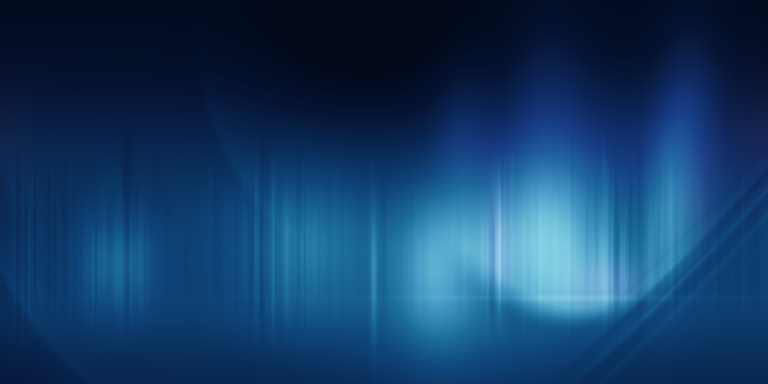
A WebGL 2 fragment shader for this background:

```glsl
#version 300 es
precision highp float;

uniform vec2 u_resolution;
out vec4 fragColor;

// Tone ramp from night blue to pale cyan
const vec3 RAMP[8] = vec3[8](
    vec3(0.005, 0.03, 0.09), vec3(0.02, 0.075, 0.20),
    vec3(0.035, 0.17, 0.34), vec3(0.06, 0.28, 0.49),
    vec3(0.11, 0.43, 0.61), vec3(0.26, 0.60, 0.76),
    vec3(0.47, 0.78, 0.87), vec3(0.64, 0.90, 0.95));

// Glows: centre and radii as fractions of the canvas, then strengths in ramp steps
const int GLOWS = 12;
const vec4 GLOW_SHAPE[GLOWS] = vec4[GLOWS](
    vec4(0.405, 0.36, 0.09, 0.20), vec4(0.575, 0.31, 0.065, 0.20),
    vec4(0.710, 0.40, 0.070, 0.25), vec4(0.790, 0.25, 0.07, 0.12),
    vec4(0.875, 0.46, 0.035, 0.25), vec4(0.900, 0.76, 0.04, 0.22),
    vec4(0.600, 0.66, 0.035, 0.20), vec4(0.715, 0.80, 0.05, 0.20),
    vec4(0.155, 0.31, 0.050, 0.12), vec4(0.480, 0.85, 0.14, 0.20),
    vec4(0.710, 0.35, 0.130, 0.20), vec4(0.780, 0.62, 0.16, 0.20));
const float GLOW_STRENGTH[GLOWS] = float[GLOWS](
    1.5, 2.4, 1.9, 1.0, 1.6, 1.0, 0.7, 0.7, 1.2, -0.7, 1.4, 0.5);

const vec2 BOWL_BOTTOM = vec2(1.5, 0.172);
const float BOWL_CURVE = 1.7;
const float RIM_STRENGTH = 0.7;
const float STREAK_STRENGTH = 0.55;
const float BAND_FREQUENCY = 120.0;
const float HORIZON = 0.224;
const vec3 VIOLET_SHIFT = vec3(0.03, -0.03, 0.04);
const vec3 PINK_SHIFT = vec3(0.10, 0.0, 0.04);

float hash(float n) {
    return fract(sin(n * 127.1) * 4375.85);
}

float noise(float x) {
    float cell = floor(x);
    float t = fract(x);
    return mix(hash(cell), hash(cell + 1.0), t * t * (3.0 - 2.0 * t));
}

float bell(float d, float width) {
    return exp(-d * d / (width * width));
}

float blob(vec2 p, vec2 centre, vec2 radius) {
    vec2 d = (p - centre) / radius;
    return exp(-dot(d, d));
}

vec3 ramp(float level) {
    level = clamp(level, 0.0, 6.99);
    int i = int(level);
    return mix(RAMP[i], RAMP[i + 1], fract(level));
}

// Sparse light and dark vertical lines, each layer finer with its own ragged top
float streaks(vec2 p) {
    float sum = 0.0;
    float frequency = 30.0;
    for (int i = 0; i < 3; i++) {
        float x = p.x * frequency + float(i) * 37.0;
        float top = mix(0.45, 0.72, noise(x * 0.5 + 11.0));
        float foot = mix(0.12, 0.25, noise(x * 0.5 + 71.0));
        float span = smoothstep(top, top - 0.15, p.y) * smoothstep(foot - 0.08, foot + 0.1, p.y);
        float n = noise(x);
        sum += (smoothstep(0.55, 1.0, n) - smoothstep(0.45, 0.0, n)) * span * 0.5;
        frequency *= 2.1;
    }
    // Patches where the lines gather
    float patches = bell(p.x - 0.72, 0.08) + bell(p.x - 0.30, 0.07) + bell(p.x - 1.31, 0.08)
                  + bell(p.x - 1.63, 0.10) + 0.5 * bell(p.x - 0.06, 0.1);
    return sum * (0.3 + 0.9 * patches);
}

// Thin arc with a soft falloff on its inner side
float arc(vec2 p, vec2 centre, float radius) {
    float inward = radius - length(p - centre);
    return 0.4 * bell(inward, 0.012) + smoothstep(-0.015, 0.015, inward) * exp(-max(inward, 0.0) * 9.0);
}

void main() {
    vec2 uv = gl_FragCoord.xy / u_resolution;
    vec2 p = uv * vec2(2.0, 1.0);

    // Vertical base gradient, darkest toward the left edge and the bottom
    float level = 0.35 + 2.3 * smoothstep(1.0, 0.34, uv.y) - 0.9 * smoothstep(0.22, -0.03, uv.y);
    level += 0.7 * blob(uv, vec2(0.61, 0.08), vec2(0.16, 0.17));
    level -= 0.55 * bell(uv.x, 0.1) * smoothstep(0.65, 0.4, uv.y);

    // Glows, cut off beneath the bright bowl on the right
    float bowlOffset = p.x - BOWL_BOTTOM.x;
    float aboveBowl = p.y - BOWL_BOTTOM.y - BOWL_CURVE * bowlOffset * bowlOffset;
    float softness = mix(0.07, 0.035, smoothstep(1.2, 1.5, p.x));
    float inside = smoothstep(-softness, softness, aboveBowl);
    float cut = mix(1.0, mix(0.4, 1.0, inside), smoothstep(0.55, 0.68, uv.x));
    for (int i = 0; i < GLOWS; i++) {
        level += GLOW_STRENGTH[i] * cut * blob(uv, GLOW_SHAPE[i].xy, GLOW_SHAPE[i].zw);
    }
    level += RIM_STRENGTH * inside * exp(-max(aboveBowl, 0.0) * 9.0) * bell(bowlOffset, 0.25);

    // Curtains and one narrow shaft
    level += STREAK_STRENGTH * streaks(p);
    level += 0.8 * bell(uv.x - 0.487, 0.004) * bell(uv.y - 0.28, 0.18);

    // Diagonal bands at the lower right
    float across = (p.y - 0.167 - 0.95 * (p.x - 1.667) - 0.25 * (p.x - 1.667) * (p.x - 1.667)) * 0.72;
    float bands = cos(across * BAND_FREQUENCY) + 0.4 * cos(across * BAND_FREQUENCY * 2.3 + 1.0);
    level += 0.25 * bands * bell(across, 0.06) * smoothstep(1.35, 1.7, p.x);

    // Faint arcs on the left and the horizon line
    level += 0.3 * arc(p, vec2(1.30, 0.947), 0.787) * bell(p.y - 0.62, 0.22) * smoothstep(1.0, 0.6, p.x);
    level += 0.35 * arc(p, vec2(0.893, 0.755), 1.0) * smoothstep(0.4, 0.05, p.x) * smoothstep(0.45, 0.25, p.y);
    level += 0.25 * bell(p.y - HORIZON, 0.008) * (0.25 + bell(uv.x - 0.77, 0.2));

    // Violet in the upper rays, pink along the bowl
    vec3 color = ramp(level);
    float violet = smoothstep(0.5, 0.65, uv.x) * smoothstep(0.4, 0.65, uv.y) * smoothstep(0.8, 3.0, level);
    float pink = blob(uv, vec2(0.65, 0.36), vec2(0.02, 0.14))
               + blob(uv, vec2(0.79, 0.26), vec2(0.05, 0.06))
               + 0.6 * blob(uv, vec2(0.91, 0.48), vec2(0.025, 0.12));
    color += VIOLET_SHIFT * violet + PINK_SHIFT * pink * inside;
    color += vec3(0.04, 0.01, 0.01) * (bell(uv.x - 1.0, 0.05) + 0.6 * bell(uv.x, 0.06)) * bell(uv.y - 0.66, 0.16);

    fragColor = vec4(clamp(color, 0.0, 1.0), 1.0);
}
```
